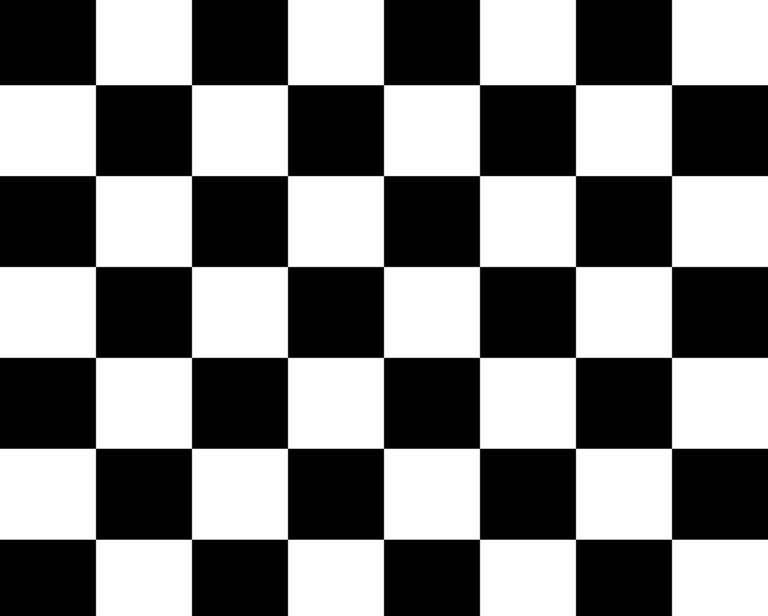
Reproduce this pattern procedurally as a Shadertoy shader.

```glsl
// Black and white checkerboard, eight columns wide, with cropped top and bottom rows.

// Signed square wave per axis: +1 in even cells, -1 in odd ones, with soft edges.
vec2 alternate(vec2 cell, vec2 pixelsPerCell) {
    vec2 edgeDistance = abs(mod(cell - 0.5, 2.0) - 1.0) - 0.5;
    return clamp(edgeDistance * pixelsPerCell / 0.65, -1.0, 1.0);
}

void mainImage(out vec4 fragColor, in vec2 fragCoord) {
    // Cells across and down the canvas; the bottom row starts partly cut off
    vec2 cellCount = vec2(8.0, 6.776);
    vec2 cell = fragCoord / iResolution.xy * cellCount + vec2(0.0, 0.161);

    // Keep the outer columns solid up to the canvas border
    cell.x = clamp(cell.x, 0.5, 7.5);

    // Squares are black where both axes agree in parity
    vec2 parity = alternate(cell, iResolution.xy / cellCount);
    float white = 0.5 - 0.5 * parity.x * parity.y;
    fragColor = vec4(vec3(white), 1.0);
}
```
